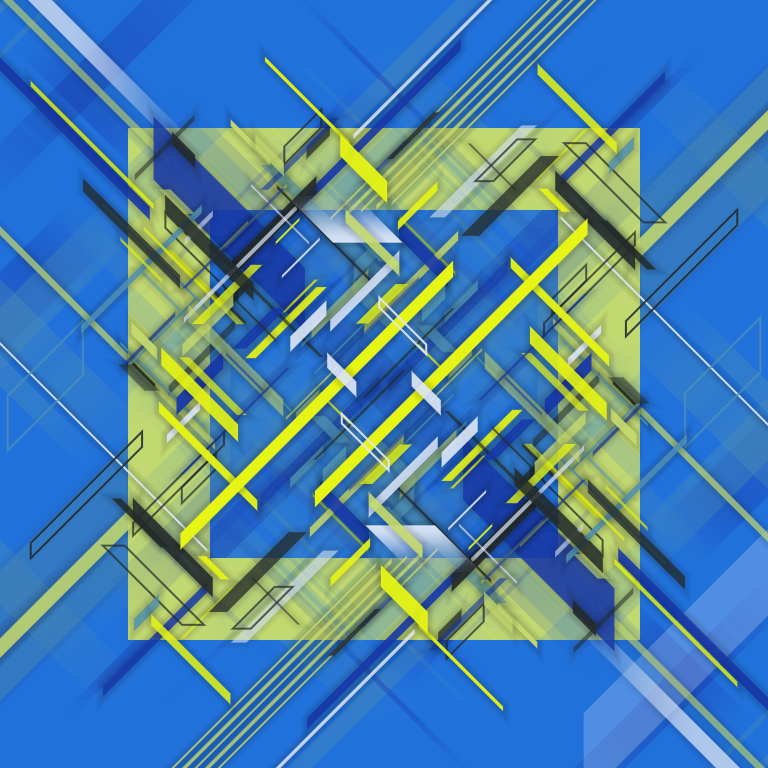
A Shadertoy shader for this background:

```glsl
// Layered diagonal bars over a lime square frame on blue, with half-turn symmetry.
#define FRAME_OUTER 33.33
#define FRAME_INNER 22.66
#define WASH_COUNT 46
#define SHARD_COUNT 84
#define SEED 17.0
#define SHADOW 0.16

const vec3 BLUE = vec3(0.13, 0.445, 0.86);
const vec3 NAVY = vec3(0.09, 0.22, 0.66);
const vec3 TEAL = vec3(0.30, 0.56, 0.70);
const vec3 LIME = vec3(0.78, 0.86, 0.43);
const vec3 YELLOW = vec3(0.90, 0.96, 0.08);
const vec3 WHITE = vec3(0.87, 0.91, 0.98);
const vec3 DARK = vec3(0.14, 0.17, 0.17);
const float RISE = 1.0;
const float FALL = -1.0;

vec3 canvas;
float pixel;

vec4 hash4(float n) {
    vec4 q = fract(vec4(n) * vec4(0.1031, 0.1030, 0.0973, 0.1099));
    q += dot(q, q.wzxy + 33.33);
    return fract((q.xxyz + q.yzzw) * q.zywx);
}

float cover(float d) { return clamp(0.5 - d / pixel, 0.0, 1.0); }

// Diagonal bar on the line x - slope*y = k, cut vertically at x0 and x1
float bar(vec2 p, float slope, float k, float x0, float x1, float w) {
    float across = abs(p.x - slope * p.y - k) * 0.7071 - w;
    return max(across, abs(p.x - 0.5 * (x0 + x1)) - 0.5 * (x1 - x0));
}

// The bar together with its half-turn twin
float twin(vec2 p, float slope, float k, float x0, float x1, float w) {
    return min(bar(p, slope, k, x0, x1, w), bar(-p, slope, k, x0, x1, w));
}

void paint(vec2 p, float slope, float k, float x0, float x1, float w, vec3 tint, float alpha) {
    float d = twin(p, slope, k, x0, x1, w);
    canvas *= 1.0 - SHADOW * alpha * (1.0 - smoothstep(0.0, 1.1, d));
    canvas = mix(canvas, tint, alpha * cover(d));
}

void outline(vec2 p, float slope, float k, float x0, float x1, float w, vec3 tint, float alpha) {
    float d = abs(twin(p, slope, k, x0, x1, w)) - 0.13;
    canvas = mix(canvas, tint, alpha * cover(d));
}

vec3 palette(float t) {
    if (t < 0.27) return YELLOW;
    if (t < 0.42) return LIME;
    if (t < 0.60) return DARK;
    if (t < 0.78) return TEAL;
    if (t < 0.91) return NAVY;
    return WHITE;
}

// Broad translucent bands that fade away from their centres
void washes(vec2 p, float spread, float strength, float seed) {
    for (int i = 0; i < WASH_COUNT; i++) {
        vec4 h = hash4(float(i) + seed), g = hash4(float(i) + seed + 211.0);
        vec2 c = (h.xy - 0.5) * spread;
        float slope = h.z < 0.5 ? RISE : FALL;
        float reach = mix(7.0, 22.0, g.x);
        float fade = 1.0 - smoothstep(0.2, 1.4, min(distance(p, c), distance(p, -c)) / reach);
        vec3 tint = g.z < 0.4 ? TEAL : (g.z < 0.65 ? NAVY : BLUE);
        float d = twin(p, slope, c.x - slope * c.y, c.x - reach, c.x + reach, mix(0.3, 4.0, g.y * g.y));
        canvas = mix(canvas, tint, strength * fade * cover(d));
    }
}

// Small crisp bars, cut either vertically or horizontally
void shards(vec2 p) {
    for (int i = 0; i < SHARD_COUNT; i++) {
        vec4 h = hash4(float(i) + SEED + 400.0), g = hash4(float(i) + SEED + 700.0);
        vec2 c = (h.xy - 0.5) * 66.0;
        float slope = h.z < 0.5 ? RISE : FALL;
        float reach = mix(1.5, 8.0, g.x * g.x);
        float w = mix(0.12, 0.85, g.y * g.y);
        vec2 q = g.w < 0.4 ? p.yx : p;
        float k = c.x - slope * c.y;
        if (h.w < 0.13) outline(q, slope, k, c.x - reach, c.x + reach, w + 0.2, DARK, 0.75);
        else paint(q, slope, k, c.x - reach, c.x + reach, w, palette(g.z), mix(0.45, 0.95, h.w));
    }
}

void longLines(vec2 p) {
    paint(p, FALL, 5.2, -60.0, -22.0, 1.1, WHITE, 0.75 * smoothstep(22.0, 42.0, abs(p.x)));
    paint(p, FALL, 1.0, -60.0, -28.0, 0.45, LIME, 0.6);
    paint(p, FALL, -8.3, -60.0, -30.5, 0.6, NAVY, 0.9);
    paint(p, FALL, -6.9, -46.0, -30.0, 0.25, YELLOW, 0.8);
    paint(p, FALL, -30.0, -60.0, -22.0, 0.4, LIME, 0.7);
    paint(p, FALL, -44.7, -60.0, -23.0, 0.13, WHITE, 0.9);
    paint(p, RISE, 15.6, 32.0, 60.0, 0.9, LIME, 0.85);
    paint(p, RISE, -3.4, 23.0, 36.6, 0.5, NAVY, 0.85);
    paint(p, RISE, -34.2, -12.0, 10.0, 0.5, NAVY, 0.9);
    paint(p, RISE, -36.2, -4.0, 20.0, 0.22, WHITE, 0.85);
    for (float i = 0.0; i < 5.0; i++)
        paint(p, RISE, -28.5 + 1.5 * i, -7.0 + 2.0 * i, 40.0, 0.13 + 0.1 * mod(i, 2.0), LIME, 0.8);
    outline(p, RISE, 24.3, 31.5, 46.0, 0.7, DARK, 0.9);
    outline(p, RISE, 43.9, 39.2, 49.0, 2.5, TEAL, 0.8);
}

void mainBars(vec2 p) {
    paint(p.yx, FALL, 16.3, 18.4, 24.5, 3.2, WHITE, 0.95 - 0.9 * smoothstep(18.4, 24.5, abs(p.y)));
    paint(p, FALL, 48.8, 22.3, 32.7, 0.9, DARK, 0.9);
    paint(p, FALL, -5.0, -28.5, -17.0, 0.8, DARK, 0.85);
    paint(p, RISE, -17.4, -12.2, -7.5, 0.7, WHITE, 0.9);
    paint(p, RISE, -14.6, -7.0, 2.0, 0.55, WHITE, 0.85);
    paint(p, FALL, 61.0, 20.0, 30.3, 0.5, YELLOW, 0.85);
    paint(p, FALL, 26.8, -15.5, -4.5, 0.22, YELLOW, 0.95);
    paint(p, FALL, 32.3, 16.5, 29.3, 0.5, YELLOW, 0.95);
    paint(p, FALL, 25.4, 19.0, 29.0, 0.8, YELLOW, 0.9);
    paint(p, FALL, 25.4, -5.7, 0.4, 1.0, YELLOW, 0.95);
    paint(p, FALL, 16.9, -5.0, 2.0, 0.6, LIME, 0.9);
    paint(p, RISE, 6.0, -9.0, 26.5, 0.75, YELLOW, 1.0);
    paint(p, FALL, -4.3, -7.4, -3.6, 0.7, WHITE, 0.9);
    outline(p, FALL, 10.0, -0.6, 5.5, 0.45, WHITE, 0.95);
}

void mainImage(out vec4 fragColor, in vec2 fragCoord) {
    // Centred coordinates in hundredths of the canvas
    vec2 p = 100.0 * (fragCoord - 0.5 * iResolution.xy) / iResolution.y;
    pixel = 100.0 / iResolution.y;
    canvas = BLUE;
    washes(p, 105.0, 0.36, SEED);
    paint(p, RISE, 17.2, 20.0, 60.0, 6.0, TEAL, 0.4);
    canvas = mix(canvas, WHITE, 0.25 * cover(bar(p, RISE, 74.5, 26.0, 60.0, 4.0)));
    // Square frame
    float box = max(abs(p.x), abs(p.y));
    canvas = mix(canvas, LIME, 0.97 * cover(max(box - FRAME_OUTER, FRAME_INNER - box)));
    washes(p, 62.0, 0.17, SEED + 90.0);
    longLines(p);
    paint(p, FALL, 0.7, -30.0, -10.3, 2.9, NAVY, 0.85);
    shards(p);
    mainBars(p);
    fragColor = vec4(canvas, 1.0);
}
```
